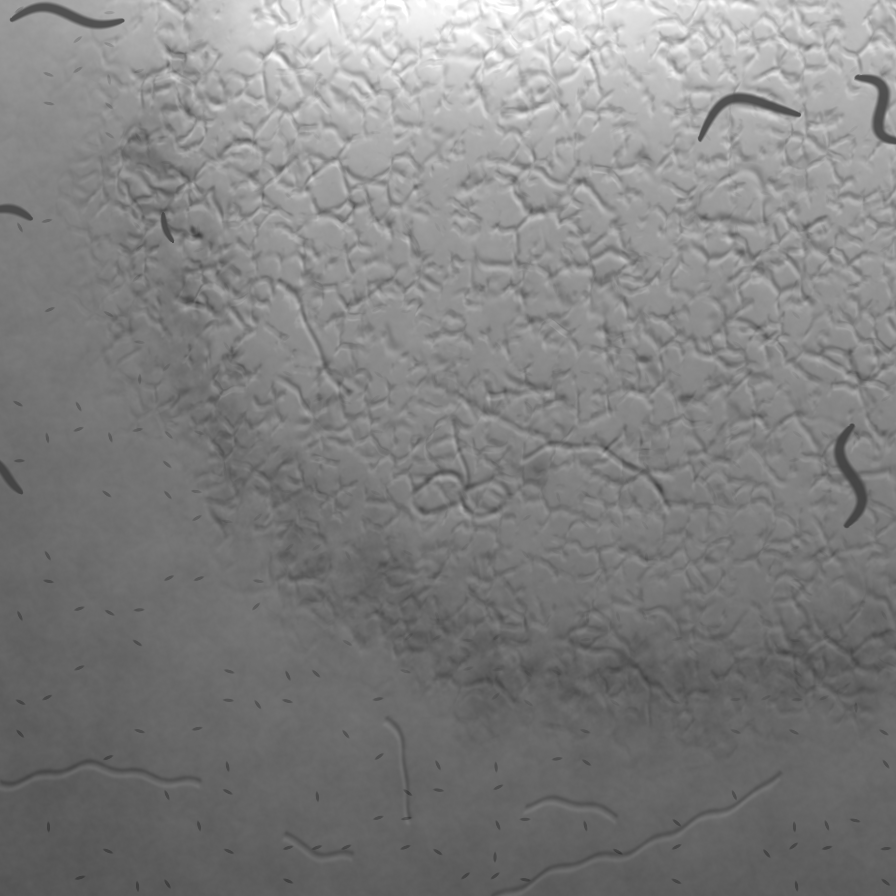
Reproduce this texture procedurally as a Shadertoy shader.

```glsl
const float PI = 3.14159265;

vec2 hash2(vec2 p) {
    vec3 q = fract(p.xyx * vec3(0.1031, 0.1030, 0.0973));
    q += dot(q, q.yzx + 33.33);
    return fract((q.xx + q.yz) * q.zy);
}

// Nearest and second nearest cell distances, plus the nearest cell's id
vec3 cellular(vec2 p) {
    vec2 base = floor(p);
    vec3 best = vec3(8.0, 8.0, 0.0);
    for (int j = -1; j <= 1; j++)
    for (int i = -1; i <= 1; i++) {
        vec2 cell = base + vec2(i, j);
        vec2 rnd = hash2(cell);
        float d = length(cell + rnd - p);
        if (d < best.x) best = vec3(d, best.x, rnd.x);
        else best.y = min(best.y, d);
    }
    return best;
}

float layeredSines(vec2 p) {
    float sum = 0.0, amp = 0.5;
    for (int i = 0; i < 4; i++) {
        sum += amp * sin(p.x + 1.7 * sin(p.y * 0.8 + float(i))) * sin(p.y + 1.3 * sin(p.x * 0.9));
        p = mat2(1.5, 1.1, -1.1, 1.5) * p + 2.3;
        amp *= 0.6;
    }
    return sum;
}

// Distance to a bent segment and the position along it
vec2 curve(vec2 p, vec2 a, vec2 b, float bend, float wave) {
    vec2 axis = b - a;
    float len = length(axis);
    axis /= len;
    vec2 q = vec2(dot(p - a, axis), dot(p - a, vec2(-axis.y, axis.x)));
    float t = clamp(q.x / len, 0.0, 1.0);
    float offset = bend * sin(PI * t) + wave * sin(2.0 * PI * t);
    float slope = PI * (bend * cos(PI * t) + 2.0 * wave * cos(2.0 * PI * t)) / len;
    return vec2(length(vec2(q.x - t * len, (q.y - offset) / sqrt(1.0 + slope * slope))), t);
}

float worm(vec2 p, vec2 a, vec2 b, float bend, float wave, float width) {
    vec2 c = curve(p, a, b, bend, wave);
    float w = width * (0.35 + 0.65 * sqrt(sin(PI * c.y)));
    return 1.0 - smoothstep(w * 0.5, w * 1.5, c.x);
}

float track(vec2 p, vec2 a, vec2 b, float bend, float wave) {
    float d = curve(p, a, b, bend, wave).x / 0.0028;
    return exp(-d * d);
}

float ring(vec2 p, vec2 center, vec2 radius) {
    float d = (length((p - center) / radius) - 1.0) * radius.y / 0.003;
    return exp(-d * d);
}

// Broken cell borders
float wrinkles(vec2 p, float scale, float width) {
    vec2 q = p * scale + 0.5 * vec2(layeredSines(p * scale), layeredSines(p.yx * scale + 4.0));
    vec3 c = cellular(q);
    float d = (c.y - c.x) / width;
    return exp(-d * d) * smoothstep(-0.25, 0.3, layeredSines(p * scale * 1.4 + 7.0));
}

// Short scattered dashes
float specks(vec2 p, float scale) {
    vec2 q = p * scale, cell = floor(q);
    vec2 rnd = hash2(cell + 19.0), f = fract(q) - 0.3 - 0.4 * rnd;
    float angle = 2.4 * rnd.y - 1.6;
    f = mat2(cos(angle), -sin(angle), sin(angle), cos(angle)) * f;
    return step(0.68, rnd.x) * (1.0 - smoothstep(0.5, 1.0, length(f / vec2(0.22, 0.07))));
}

float surfaceHeight(vec2 p, float lawn) {
    float h = lawn * (0.85 * wrinkles(p, 21.0, 0.16) + 0.75 * wrinkles(p + 3.0, 39.0, 0.24));
    vec2 q = p + 0.003 * vec2(sin(p.y * 90.0), sin(p.x * 110.0) + sin(p.x * 47.0));
    float t = track(q, vec2(0.585, 0.495), vec2(0.75, 0.435), 0.035, 0.0);
    t += track(q, vec2(0.31, 0.69), vec2(0.39, 0.56), 0.0, 0.006);
    t += track(q, vec2(0.505, 0.525), vec2(0.52, 0.435), 0.006, 0.0);
    t += track(q, vec2(0.0, 0.128), vec2(0.22, 0.125), 0.018, 0.0);
    t += track(q, vec2(0.55, 0.0), vec2(0.87, 0.14), -0.012, 0.006);
    t += track(q, vec2(0.43, 0.2), vec2(0.46, 0.09), 0.008, 0.006);
    t += track(q, vec2(0.59, 0.105), vec2(0.69, 0.093), 0.005, 0.0);
    t += track(q, vec2(0.32, 0.07), vec2(0.39, 0.045), -0.01, 0.0);
    t += ring(q, vec2(0.492, 0.449), vec2(0.029, 0.020));
    t += ring(q, vec2(0.543, 0.446), vec2(0.027, 0.018));
    return h + 0.8 * t;
}

void mainImage(out vec4 fragColor, in vec2 fragCoord) {
    vec2 uv = fragCoord / iResolution.xy;

    // Uneven lamp light
    float shade = 0.365 + 0.29 * uv.y + 0.06 * pow(uv.y, 4.0);
    shade -= 0.10 * (1.0 - smoothstep(0.0, 0.35, uv.x)) * (0.3 + uv.y);
    vec2 lamp = (uv - vec2(0.52, 1.02)) / vec2(0.34, 0.12);
    shade += 0.27 * exp(-dot(lamp, lamp));

    // Rough round lawn with a darker rim
    float radius = length(uv - vec2(0.75, 0.8)) + 0.035 * layeredSines(uv * 14.0);
    float lawn = 1.0 - smoothstep(0.57, 0.70, radius);
    float rim = exp(-pow((radius - 0.57) / 0.065, 2.0));
    shade -= rim * (0.055 + 0.05 * layeredSines(uv * 75.0));
    shade += 0.018 * layeredSines(uv * 32.0) + 0.012 * layeredSines(uv * 190.0);

    // Raised lines: dark crest, light lower flank
    float roughness = lawn * mix(0.6, 1.0, smoothstep(0.25, 0.75, uv.y)) + 0.06;
    float crest = surfaceHeight(uv, roughness);
    float flank = surfaceHeight(uv + vec2(0.002, 0.007), roughness);
    shade += (0.11 * flank - 0.15 * crest) * (0.5 + 0.7 * uv.y);
    shade -= 0.10 * specks(uv, 30.0) * (1.0 - 0.7 * lawn);
    shade -= 0.09 * exp(-pow(length(uv - vec2(0.6, 0.476)) / 0.016, 2.0));

    // Worms
    float body = worm(uv, vec2(0.013, 0.978), vec2(0.137, 0.977), 0.007, 0.009, 0.0055);
    body = max(body, worm(uv, vec2(0.781, 0.845), vec2(0.892, 0.872), 0.033, 0.006, 0.0055));
    body = max(body, worm(uv, vec2(0.957, 0.914), vec2(1.005, 0.841), 0.003, 0.015, 0.0065));
    body = max(body, worm(uv, vec2(-0.01, 0.765), vec2(0.035, 0.756), 0.006, 0.0, 0.005));
    body = max(body, worm(uv, vec2(-0.01, 0.49), vec2(0.024, 0.45), 0.0, 0.001, 0.005));
    body = max(body, worm(uv, vec2(0.182, 0.762), vec2(0.193, 0.73), -0.003, 0.0, 0.0035));
    body = max(body, worm(uv, vec2(0.951, 0.525), vec2(0.945, 0.413), 0.002, -0.014, 0.0065));
    shade = mix(shade, 0.23 + 0.06 * uv.y, 0.92 * body);

    fragColor = vec4(vec3(clamp(shade, 0.0, 1.0)), 1.0);
}
```
